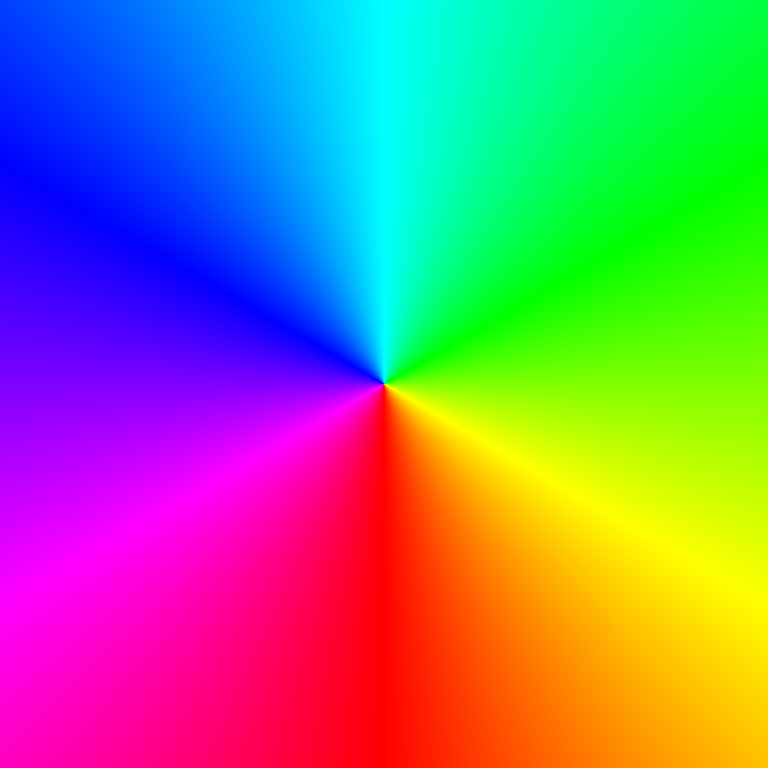
This background is drawn by a WebGL 2 fragment shader. Its source:

```glsl
#version 300 es
precision highp float;

uniform vec2 u_resolution;
out vec4 fragColor;

const float TAU = 6.2831853;
const vec2 CENTER = vec2(0.5);      // wheel hub, in canvas units
const float RED_ANGLE = -0.25;      // direction of pure red, in turns
const float SATURATION = 1.0;
const float BRIGHTNESS = 1.0;

// Fully saturated colour for a hue given in turns
vec3 hueToRgb(float hue) {
    vec3 sector = fract(hue + vec3(0.0, 2.0, 1.0) / 3.0) * 6.0;
    return clamp(abs(sector - 3.0) - 1.0, 0.0, 1.0);
}

void main() {
    vec2 fromCenter = (gl_FragCoord.xy - CENTER * u_resolution) / min(u_resolution.x, u_resolution.y);

    // Hue runs counterclockwise around the hub
    float turn = atan(fromCenter.y, fromCenter.x) / TAU;
    vec3 wheel = hueToRgb(turn - RED_ANGLE);

    fragColor = vec4(BRIGHTNESS * mix(vec3(1.0), wheel, SATURATION), 1.0);
}
```
